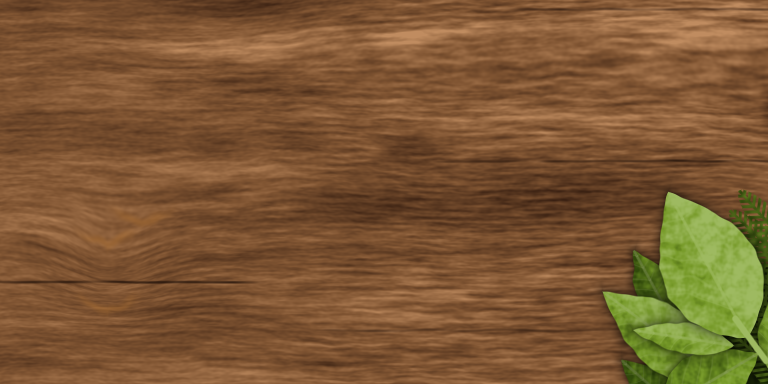
This texture is drawn by a Shadertoy shader. Its source:

```glsl
// Brown weathered wood planks with basil leaves and dill in the lower right corner.
const vec3 WOOD_DARK = vec3(.27, .16, .09), WOOD_MID = vec3(.5, .33, .195), WOOD_LIGHT = vec3(.73, .53, .36);
const vec3 LEAF_DARK = vec3(.19, .29, .04), LEAF_MID = vec3(.46, .6, .15), LEAF_LIGHT = vec3(.62, .73, .38);

vec2 hashGradient(vec2 cell) {
    vec2 h = vec2(dot(cell, vec2(127.1, 311.7)), dot(cell, vec2(269.5, 183.3)));
    return 2. * fract(sin(h) * 43758.5) - 1.;
}

float noise(vec2 p) {
    vec2 i = floor(p), f = p - i, e = vec2(0, 1);
    vec2 s = f * f * f * (f * (f * 6. - 15.) + 10.);
    float low = mix(dot(hashGradient(i), f), dot(hashGradient(i + e.yx), f - e.yx), s.x);
    float high = mix(dot(hashGradient(i + e), f - e), dot(hashGradient(i + 1.), f - 1.), s.x);
    return mix(low, high, s.y);
}

// Soft elliptical patch
float spot(vec2 p, float x, float y, float rx, float ry) {
    vec2 q = (p - vec2(x, y)) / vec2(rx, ry);
    return exp(-dot(q, q));
}

// Thin uneven split between two ends
float crack(vec2 p, float y, float x0, float x1) {
    float wobble = .006 * noise(vec2(p.x * 9., y * 90.));
    float ends = smoothstep(x0, x0 + .1, p.x) * smoothstep(x1, x1 - .1, p.x);
    float gaps = .65 + .9 * noise(vec2(p.x * 14., y * 70.));
    return ends * gaps * smoothstep(.006, 0., abs(p.y - y - wobble));
}

// V-shaped fleck beside the knot
float chevron(vec2 p, float x, float y) {
    float dx = abs(p.x - x);
    float dy = p.y - y - .4 * dx + .02 * noise(p * 22.);
    return smoothstep(.02, 0., abs(dy)) * smoothstep(.1, .03, dx);
}

vec3 wood(vec2 p) {
    // Grain bends over the knot and climbs along the top
    vec2 g = p;
    g.y += .07 * spot(p, .29, .31, .14, .13) + .025 * noise(p * vec2(2, 3.5));
    g.y -= .07 * smoothstep(.3, 1.5, p.x) * smoothstep(.72, .95, p.y);
    g.y += .004 * noise(p * vec2(14, 20));

    float streak = noise(g * vec2(2.6, 27) + 11.);
    float fine = noise(g * vec2(8, 62) + 5.);
    float ripple = sin(g.y * 320. + 6. * noise(g * vec2(6, 14)));
    float contrast = mix(.65, 1.1, smoothstep(.3, 1.3, p.x));
    float tone = .49 + .3 * noise(g * vec2(1.4, 9) + 3.7) + .32 * streak;
    tone += contrast * (.36 * fine + .3 * noise(g * vec2(18, 125)) + .065 * ripple);
    tone += .13 * noise(g * vec2(60, 170));

    // Light and dark areas, ragged along the grain
    float glow = .26 * spot(g, .85, .87, .55, .035) + .3 * spot(p, 1.85, .94, .32, .08);
    glow += .13 * spot(p, .5, .53, .32, .1) + .2 * spot(p, 1.15, .22, .5, .06);
    glow += .12 * spot(p, 1.6, .72, .5, .1);
    float stain = .33 * spot(p, 1.48, .49, .36, .085) + .3 * spot(p, .95, .48, .22, .09);
    stain += .24 * spot(p, 1.08, .61, .08, .035) + .2 * spot(p, .77, .64, .09, .04);
    stain += .28 * spot(p, .62, .98, .25, .045) + .16 * spot(p, .27, .65, .3, .045);
    stain += .45 * spot(p, 2.02, .72, .03, .06) + .2 * spot(p, 1.45, .15, .3, .025);
    tone += (glow - stain) * (1. + 1.1 * streak + .6 * fine);

    vec3 col = mix(WOOD_DARK, WOOD_MID, clamp(tone * 2., -.2, 1.));
    col = mix(col, WOOD_LIGHT, clamp(tone * 2. - 1., 0., 1.1));
    float flecks = chevron(p, .37, .42) + chevron(p, .28, .365) + chevron(p, .28, .19);
    col = mix(col, vec3(.66, .43, .2), .5 * min(flecks, 1.));
    float splits = crack(p, .265, -.2, .7) + .8 * crack(p, .58, 1.1, 2.2);
    splits += .7 * crack(p, .975, 1.3, 2.2) + .6 * crack(p, .14, .8, 1.65);
    return mix(col, vec3(.16, .09, .05), clamp(splits, 0., .85));
}

// Feathery frond from root to tip, with needles slanting forwards
vec3 addFrond(vec3 col, vec2 p, vec2 root, vec2 tip, float width, float px) {
    float len = length(tip - root);
    vec2 dir = (tip - root) / len;
    float u = dot(p - root, dir), v = abs(dot(p - root, vec2(-dir.y, dir.x)));
    float taper = width * sqrt(clamp(1. - u / len, 0., 1.));
    float needle = abs(fract((u - v * .8) * 55.) - .5) / 55.;
    float d = max(min(needle - .005, v - .004), max(v - taper, max(-u, u - len)));
    vec3 tint = mix(LEAF_DARK * .8, LEAF_MID * .8, .5 + noise(p * 50.));
    return mix(col, tint, smoothstep(px, -px, d));
}

// Pointed leaf with a soft shadow, bright midrib and slanted side veins
vec3 addLeaf(vec3 col, vec2 p, vec2 tip, vec2 base, float width, float light, float px) {
    float len = length(base - tip);
    vec2 dir = (base - tip) / len;
    float u = dot(p - tip, dir), v = dot(p - tip, vec2(-dir.y, dir.x));
    float t = clamp(u / len, 0., 1.);
    float profile = pow(max(sin(3.1416 * pow(t, 1.2)), 0.), .75);
    float d = max(abs(v) - width * profile, max(-u, u - len)) + .008 * noise(p * 28.);
    col *= 1. - .45 * exp(-max(d, 0.) * 70.);

    float phase = (u + abs(v) * .8) / len * 7. + .9 * noise(p * 12.);
    float vein = smoothstep(.12, 0., abs(fract(phase) - .5));
    float rib = smoothstep(.006, .001, abs(v));
    float shade = light + .35 * noise(p * 15.) + .3 * noise(p * 45.) + .2 * noise(p * 100.);
    shade += .06 * sin(phase * 6.283) + .1 * clamp(v * 50., -1., 1.);
    vec3 tint = mix(LEAF_DARK, LEAF_MID, clamp(shade * 1.7, 0., 1.));
    tint = mix(tint, LEAF_LIGHT, smoothstep(.5, 1.05, shade));
    tint = mix(tint, LEAF_LIGHT * (.6 + .5 * light), .25 * vein + .65 * rib);
    return mix(col, tint, smoothstep(px, -px, d));
}

void mainImage(out vec4 fragColor, in vec2 fragCoord) {
    vec2 p = fragCoord / iResolution.xy * vec2(2, 1);
    float px = 1. / iResolution.y;
    vec3 col = wood(p);

    // Shaded herbs and dill behind the leaves
    float mound = length(p - vec2(1.94, .08)) - .25 + .04 * noise(p * 30.);
    col = mix(col, LEAF_DARK * .5 * (1. + noise(p * 45.)), smoothstep(.015, -.015, mound));
    for (float k = 0.; k < 8.; k++) {
        vec2 tip = vec2(1.9 + .025 * mod(k, 3.), .14 + .052 * k);
        col = addFrond(col, p, vec2(2.04, tip.y - .13), tip, .05, px);
    }

    // Leaves from back to front
    col = addLeaf(col, p, vec2(1.62, .06), vec2(1.78, -.08), .05, .12, px);
    col = addLeaf(col, p, vec2(1.652, .345), vec2(1.77, .13), .055, .25, px);
    col = addLeaf(col, p, vec2(2.01, .23), vec2(2, .04), .03, .6, px);
    col = addLeaf(col, p, vec2(1.57, .24), vec2(1.88, .01), .085, .7, px);
    col = addLeaf(col, p, vec2(1.975, .08), vec2(1.72, -.07), .085, .5, px);
    col = addLeaf(col, p, vec2(1.65, .14), vec2(1.91, .1), .04, .75, px);
    col = addLeaf(col, p, vec2(1.74, .5), vec2(1.945, .12), .128, .8, px);

    // Pale stem below the largest leaf
    vec2 q = p - vec2(1.915, .17), along = vec2(.08, -.11);
    float h = clamp(dot(q, along) / dot(along, along), 0., 1.);
    col = mix(col, LEAF_LIGHT, smoothstep(px, -px, length(q - along * h) - .008));
    fragColor = vec4(col, 1);
}
```
